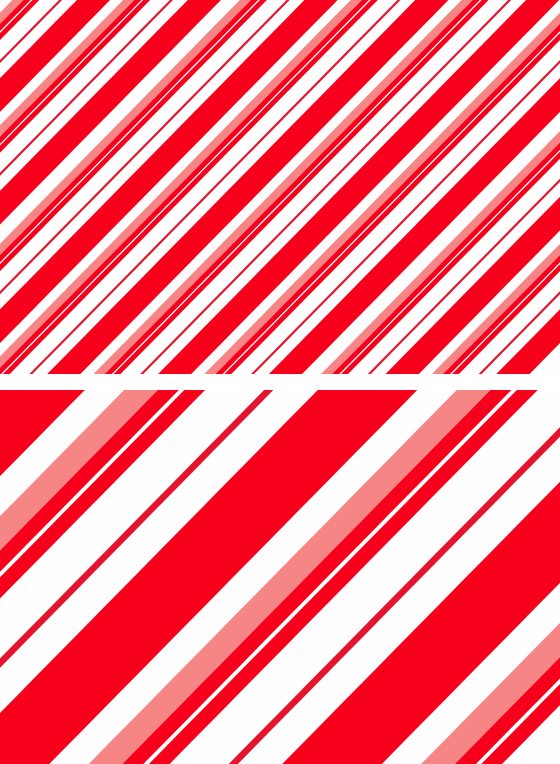
Top, the full canvas; bottom, a detail of the centre.
Give the GLSL for this pattern, as a WebGL 1 fragment shader.

```glsl
precision highp float;
// Diagonal candy stripes: a pink edge, a pair of red lines, a hairline and a
// broad red band, repeated along one slanted axis. Every fourth repeat is
// followed by a slightly wider white gap.

uniform vec2 u_resolution;

// All lengths are in units of 1/768 of the canvas width.
const float CANVAS_WIDTH = 768.0;
const float SLANT = 0.984;        // axis shift per unit of height
const float PITCH = 152.0;        // one stripe group
const float EXTRA_GAP = 8.0;      // added after the last group of a set
const float GROUPS = 4.0;
const float SET_START = 329.0;    // where a set begins on the axis
const float LEAD = 10.0;          // white margin kept before each group
const float LAST_EDGE = 1240.0;   // plain white beyond this point

const vec3 WHITE = vec3(0.995, 0.995, 0.995);
const vec3 RED = vec3(0.965, 0.0, 0.11);
const vec3 PINK = vec3(0.965, 0.52, 0.525);
const vec3 HAIRLINE = vec3(0.89, 0.08, 0.17);

// Antialiased step at position edge.
float rise(float x, float edge, float blur) {
  return clamp((x - edge) / blur + 0.5, 0.0, 1.0);
}

// Coverage of a stripe that spans from start to end.
float stripe(float x, float start, float end, float blur) {
  return rise(x, start, blur) - rise(x, end, blur);
}

// Position inside the current group, zero at its pink edge.
float groupPosition(float axis) {
  float t = mod(axis - SET_START + LEAD, PITCH * GROUPS + EXTRA_GAP);
  float group = min(floor(t / PITCH), GROUPS - 1.0);
  return t - group * PITCH - LEAD;
}

// Colour of one stripe group at position x.
vec3 stripeGroup(float x, float blur) {
  vec3 color = WHITE;
  color += (PINK - WHITE) * stripe(x, 0.0, 15.5, blur);
  color += (RED - WHITE) * stripe(x, 15.5, 25.0, blur);
  color += (RED - WHITE) * stripe(x, 27.5, 37.0, blur);
  color += (HAIRLINE - WHITE) * stripe(x, 64.0, 68.2, blur);
  color += (RED - WHITE) * stripe(x, 88.5, 134.0, blur);
  return color;
}

void main() {
  float unitsPerPixel = CANVAS_WIDTH / u_resolution.x;
  vec2 fromTopLeft = vec2(gl_FragCoord.x, u_resolution.y - gl_FragCoord.y) * unitsPerPixel;
  float axis = fromTopLeft.x + SLANT * fromTopLeft.y;
  float blur = 1.4 * unitsPerPixel;

  vec3 color = stripeGroup(groupPosition(axis), blur);
  // The far corner stays unprinted.
  color = mix(color, WHITE, rise(axis, LAST_EDGE, blur));
  gl_FragColor = vec4(color, 1.0);
}
```
